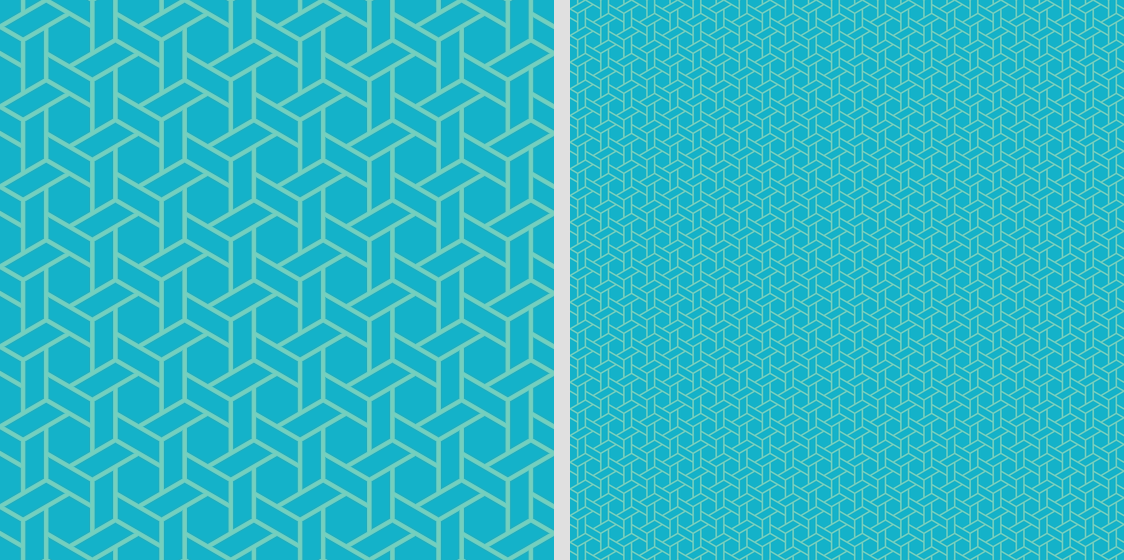
Left: one tile. Right: repeated 3 by 3.
This pattern is drawn by a WebGL 1 fragment shader. Its source:

```glsl
precision highp float;
// Woven hexagonal lattice: pale green lines on turquoise, 4 by 7 cells.
// Each cell is a hexagon whose six sides run on past their corners like a
// pinwheel, so that neighbouring cells lock into a three-way basket weave.

uniform vec2 u_resolution;

const vec2 REPEATS = vec2(4.0, 7.0);
const vec2 CELL = vec2(1.7320508, 1.0);   // holds two hexagon centres
const float APOTHEM = 0.2886751;          // hexagon centre to side
const float HALF_SIDE = 1.0 / 6.0;

const vec3 TURQUOISE = vec3(0.08, 0.70, 0.79);
const vec3 FRINGE = vec3(0.13, 0.67, 0.73);
const vec3 PALE_EDGE = vec3(0.40, 0.81, 0.78);
const vec3 GREEN_CORE = vec3(0.46, 0.81, 0.74);

const float FRINGE_REACH = 0.042;
const float LINE_REACH = 0.029;
const float CORE_REACH = 0.018;

// Offset from the nearest hexagon centre
vec2 nearestCentre(vec2 p) {
  vec2 a = mod(p + 0.5 * CELL, CELL) - 0.5 * CELL;
  vec2 b = mod(p, CELL) - 0.5 * CELL;
  return dot(a, a) < dot(b, b) ? a : b;
}

float segmentDistance(vec2 p, vec2 a, vec2 b) {
  vec2 ab = b - a;
  float t = clamp(dot(p - a, ab) / dot(ab, ab), 0.0, 1.0);
  return length(p - a - ab * t);
}

// Distance to the closest line of the weave
float weaveDistance(vec2 q) {
  const mat2 SIXTH_TURN = mat2(0.5, 0.8660254, -0.8660254, 0.5);
  vec2 start = vec2(APOTHEM, -HALF_SIDE);
  vec2 corner = vec2(APOTHEM, 0.5);
  vec2 neighbourArm = corner + HALF_SIDE * vec2(-0.8660254, 0.5);
  float d = 1.0;
  for (int i = 0; i < 6; i++) {
    d = min(d, segmentDistance(q, start, corner));
    // Tip of the adjoining cell's line, which overlaps this cell
    d = min(d, segmentDistance(q, corner, neighbourArm));
    q = SIXTH_TURN * q;
  }
  return d;
}

// Soft coverage of everything closer than reach
float band(float d, float reach, float softness) {
  return 1.0 - smoothstep(reach - softness, reach + softness, d);
}

void main() {
  vec2 uv = gl_FragCoord.xy / u_resolution;
  float softness = 0.6 * REPEATS.y / u_resolution.y;
  float d = weaveDistance(nearestCentre(uv * REPEATS * CELL));

  // Layers from the ground up to the middle of the line
  vec3 color = mix(TURQUOISE, FRINGE, band(d, FRINGE_REACH, softness));
  color = mix(color, PALE_EDGE, band(d, LINE_REACH, softness));
  color = mix(color, GREEN_CORE, band(d, CORE_REACH, softness));
  gl_FragColor = vec4(color, 1.0);
}
```
